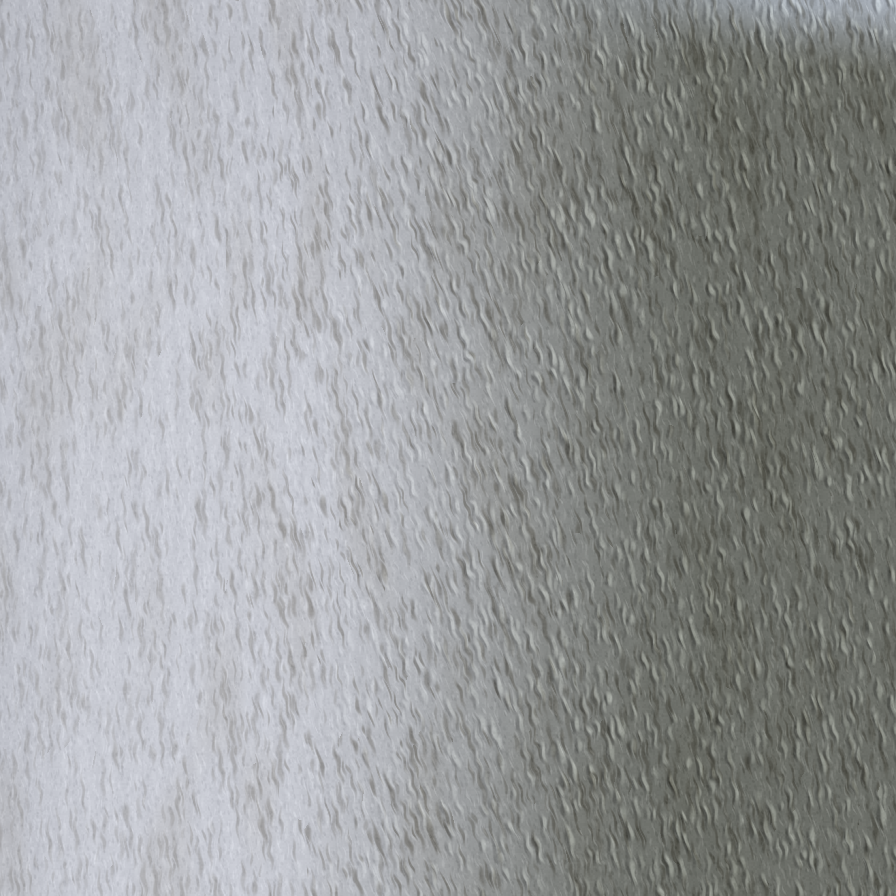
This texture is drawn by a Shadertoy shader. Its source:

```glsl
// Brushed pale wood with short slanted fibres, falling from cool light into olive shade.

vec3 hash3(vec2 cell, float seed) {
    vec3 h = fract(vec3(cell.xyx + seed * 7.3) * vec3(0.1031, 0.1030, 0.0973));
    h += dot(h, h.yxz + 33.33);
    return fract((h.xxy + h.yzz) * h.zyx);
}

// Sideways slope of the fibres: upright at the left, leaning most in the middle
float fibreLean(float x) {
    float d = (x - 0.5) / 0.19;
    return 0.03 + 0.24 * exp(-d * d) + 0.12 * smoothstep(0.5, 0.9, x);
}

// Cellular scatter of tapered fibres, one per cell
float fibres(vec2 p, vec2 cellSize, float seed, float share) {
    vec2 home = floor(p / cellSize);
    float cover = 0.0;
    for (int j = -1; j <= 1; j++) {
        for (int i = -1; i <= 1; i++) {
            vec2 cell = home + vec2(i, j);
            vec3 h = hash3(cell, seed);
            vec3 k = hash3(cell, seed + 19.0);
            vec2 centre = (cell + h.xy) * cellSize;
            vec2 d = p - centre;
            d.x += d.y * (fibreLean(centre.x) + 0.22 * (k.x - 0.5));
            vec2 halfSize = cellSize * vec2(0.22 + 0.2 * k.y, 0.3 + 0.5 * k.z);
            float body = 1.0 - smoothstep(0.25, 1.0, length(d / halfSize));
            cover = max(cover, body * step(h.z, share) * (0.45 + 0.55 * k.x));
        }
    }
    return cover;
}

// Slow uneven patches, stretched along the grain
float patches(vec2 p) {
    float a = sin(p.x * 31.0 + 2.0 * sin(p.y * 5.0 + p.x * 9.0));
    float b = sin(p.x * 67.0 - p.y * 7.0 + 2.0 * sin(p.y * 13.0 + 1.0));
    float c = sin(p.x * 17.0 + p.y * 19.0 + 2.0 * sin(p.x * 23.0));
    return (a + b + c) / 3.0;
}

void mainImage(out vec4 fragColor, in vec2 fragCoord) {
    vec2 uv = fragCoord / iResolution.xy;

    // Broad light: bright left, shaded right, hazy upper right corner
    float edge = uv.x + 0.025 * sin(uv.y * 5.0 + 2.2) - 0.05 * smoothstep(0.7, 1.0, uv.y);
    float shade = smoothstep(0.28, 0.79, edge);
    vec3 col = mix(vec3(0.785, 0.795, 0.828), vec3(0.432, 0.442, 0.418), shade);
    col -= 0.035 * (1.0 - shade) * smoothstep(0.6, 1.0, uv.y);
    col -= 0.03 * (1.0 - smoothstep(0.0, 0.1, uv.x));
    float haze = smoothstep(0.92, 1.02, uv.y + 0.01 * sin(uv.x * 14.0));
    col = mix(col, vec3(0.67, 0.70, 0.74), haze * smoothstep(0.55, 0.9, uv.x));

    // Beige grain patches
    vec2 along = vec2(uv.x + uv.y * fibreLean(uv.x) * 0.5, uv.y);
    float patchTone = patches(along);
    col -= vec3(0.028, 0.032, 0.042) * smoothstep(-0.1, 0.8, patchTone) * (1.0 - 0.6 * shade);
    col += 0.008 * sin(along.x * 240.0 + 3.0 * sin(along.y * 9.0));

    // Small wobble makes the fibre outlines ragged
    vec2 p = uv + 0.0011 * sin(uv.yx * vec2(230.0, 370.0) + 3.0 * sin(uv * 90.0));

    // Dark pores, strongest through the middle
    float middle = smoothstep(0.1, 0.5, uv.x);
    float pores = fibres(p, vec2(0.0115, 0.043), 1.0, 0.48 + 0.2 * patchTone);
    pores = max(pores, 0.85 * fibres(p, vec2(0.008, 0.027), 2.0, 0.5 + 0.25 * patchTone));
    col *= 1.0 - pores * mix(0.5, 1.0, middle) * vec3(0.25, 0.265, 0.295);

    // Raised fibres: a bright ridge with a shadow beside it
    float relief = smoothstep(0.25, 0.7, uv.x);
    vec2 ridgeSize = vec2(0.0105, 0.027);
    float ridge = fibres(p, ridgeSize, 5.0, 0.6);
    float shadow = fibres(p + vec2(0.0035, 0.002), ridgeSize, 5.0, 0.6);
    col *= 1.0 - 0.25 * relief * shadow * (1.0 - ridge);
    col += vec3(0.155, 0.16, 0.15) * ridge * mix(0.15, 1.0, relief);

    // Fine fuzz and tiny speckles
    float fuzz = fibres(p, vec2(0.0055, 0.013), 8.0, 0.7);
    float dust = fibres(uv, vec2(0.0065, 0.0075), 11.0, 0.6);
    col += 0.055 * (fuzz - 0.25) * mix(0.7, 1.2, relief);
    col -= 0.045 * (dust - 0.2);
    col += 0.022 * (hash3(floor(uv * 420.0), 3.0).x - 0.5);

    fragColor = vec4(clamp(col, 0.0, 1.0), 1.0);
}
```
